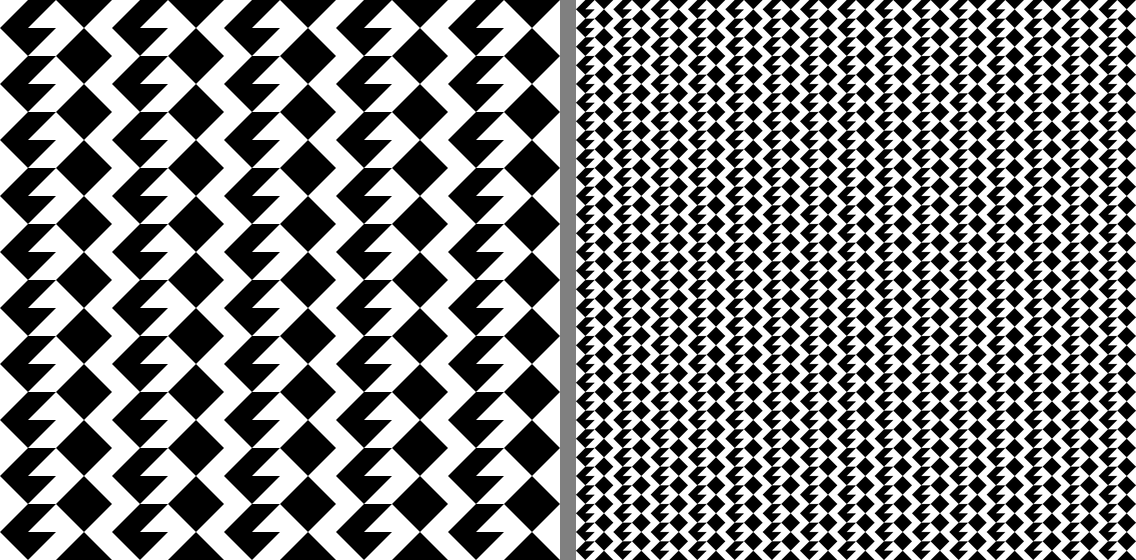
Left, the tile; right, the same tile 3 across and 3 down.
Reproduce this pattern procedurally as a Shadertoy shader.

```glsl
// Black and white columns: notched arrowheads beside stacked diamonds,
// leaving a white zigzag band between them. Each cell is 4 by 2 units and
// sums the edge coverage of three wrapped distance shapes.

const vec2 REPEATS = vec2(5.0, 10.0);   // cells across and down
const vec2 CELL = vec2(4.0, 2.0);       // cell size in units
const vec2 DIAMOND_CENTER = vec2(3.0, 0.0);
const vec2 BARB_CENTER = vec2(1.0, 0.5);
const vec2 WEDGE_CENTER = vec2(1.0, 1.5);
const vec3 INK = vec3(0.0);
const vec3 PAPER = vec3(1.0);
const float DIAGONAL = 0.70710678;      // unit length of a 45 degree normal

// Offset from the nearest repeat of a center
vec2 wrapAround(vec2 p, vec2 center) {
    return mod(p - center + 0.5 * CELL, CELL) - 0.5 * CELL;
}

float diamond(vec2 p) {
    return (abs(p.x) + abs(p.y) - 1.0) * DIAGONAL;
}

// Slanted upper half of the arrowhead
float barb(vec2 p) {
    return max(abs(p.y) - 0.5, (abs(p.x + p.y) - 0.5) * DIAGONAL);
}

// Triangular lower half of the arrowhead
float wedge(vec2 p) {
    return max(-p.y - 0.5, (abs(p.x) + p.y - 0.5) * DIAGONAL);
}

float coverage(float dist, float pixel) {
    return clamp(0.5 - dist / pixel, 0.0, 1.0);
}

void mainImage(out vec4 fragColor, in vec2 fragCoord) {
    // Pattern space, with y running down
    vec2 uv = fragCoord / iResolution.xy;
    vec2 extent = REPEATS * CELL;
    vec2 p = vec2(uv.x, 1.0 - uv.y) * extent;
    vec2 pixelSize = extent / iResolution.xy;
    float pixel = max(pixelSize.x, pixelSize.y);

    // The shapes only share edges, so their coverages add
    float ink = coverage(diamond(wrapAround(p, DIAMOND_CENTER)), pixel)
              + coverage(barb(wrapAround(p, BARB_CENTER)), pixel)
              + coverage(wedge(wrapAround(p, WEDGE_CENTER)), pixel);

    fragColor = vec4(mix(PAPER, INK, min(ink, 1.0)), 1.0);
}
```
